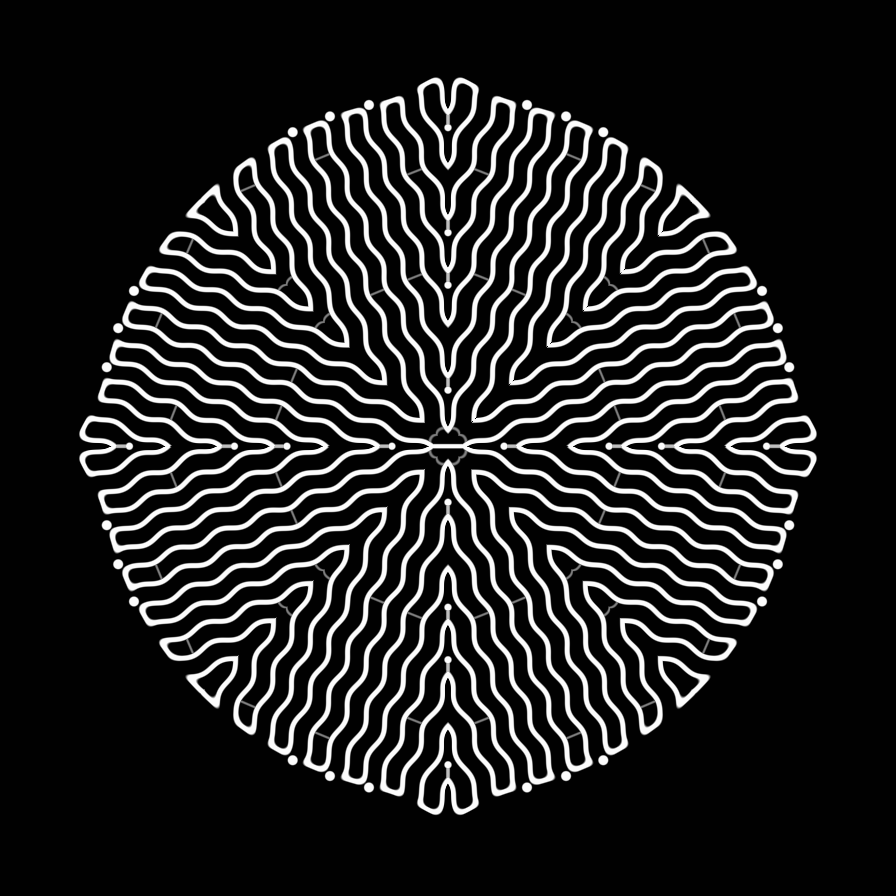
A WebGL 2 fragment shader for this pattern:

```glsl
#version 300 es
precision highp float;

uniform vec2 u_resolution;
out vec4 fragColor;

#define CENTER vec2(0.5, 0.502)
#define DISC_RADIUS 0.388
#define PITCH 0.0224
#define PHASE_SHIFT -0.0078
#define WAVE_LENGTH 0.0542
#define WAVE_AMP 0.0034
#define WAVE_START 0.042
#define ROUNDING 0.0065
#define LINE_HALF 0.0028
#define WANDER 0.0022
#define STRUT_ODDS 0.2

const float TAU = 6.2831853;

float hash(vec2 p) {
    return fract(sin(dot(p, vec2(127.1, 311.7))) * 43758.5453);
}

float noise(vec2 p) {
    vec2 i = floor(p), f = fract(p);
    f = f * f * (3.0 - 2.0 * f);
    float low = mix(hash(i), hash(i + vec2(1.0, 0.0)), f.x);
    float high = mix(hash(i + vec2(0.0, 1.0)), hash(i + vec2(1.0)), f.x);
    return mix(low, high, f.y);
}

// Folds the plane into one eighth: x is off the axis, y runs along it.
vec2 foldEighth(vec2 p) {
    p = abs(p);
    return vec2(min(p.x, p.y), max(p.x, p.y));
}

// x: stripe phase with a line at each integer; y: distance along the stripes.
vec2 stripeCoords(vec2 p) {
    vec2 q = foldEighth(p);
    float offAxis = length(vec2(q.x, ROUNDING));
    float offDiagonal = length(vec2((q.y - q.x) * 0.70711, ROUNDING));
    float across = 0.5412 * (offAxis - offDiagonal);
    float along = 1.3066 * (offAxis + offDiagonal);
    float wave = -WAVE_AMP * sin(TAU * (along - WAVE_START) / WAVE_LENGTH);
    float drift = WANDER * (noise(vec2(across, along) * 26.0) - 0.5)
                * smoothstep(0.05, 0.2, along);
    return vec2((across - wave - drift - PHASE_SHIFT) / PITCH, along);
}

float smoothMax(float a, float b, float k) {
    float h = max(k - abs(a - b), 0.0) / k;
    return max(a, b) + 0.25 * k * h * h;
}

float segment(vec2 p, vec2 a, vec2 b) {
    vec2 d = b - a;
    return length(p - a - d * clamp(dot(p - a, d) / dot(d, d), 0.0, 1.0));
}

float ink(float dist, float aa) {
    return 1.0 - smoothstep(-aa, aa, dist);
}

void main() {
    float size = min(u_resolution.x, u_resolution.y);
    vec2 p = (gl_FragCoord.xy - 0.5 * u_resolution) / size + 0.5 - CENTER;
    vec2 q = foldEighth(p);
    float aa = 0.9 / size;
    float radius = length(p);
    float rim = DISC_RADIUS + 0.024 * exp(-pow(q.x / 0.042, 2.0));

    // Stripes, scaled to true distance by the slope of their phase
    vec2 stripe = stripeCoords(p);
    const float STEP = 0.0005;
    vec2 slope = vec2(stripeCoords(p + vec2(STEP, 0.0)).x,
                      stripeCoords(p + vec2(0.0, STEP)).x) - stripe.x;
    float scale = STEP / max(length(slope), 0.005);

    // Every second gap is closed by the rim, the others stay open
    float band = (abs(mod(stripe.x + 0.5, 2.0) - 1.0) - 0.5) * scale;
    float maze = abs(smoothMax(band, radius - rim, 0.008)) - LINE_HALF;
    float light = ink(maze, aa);

    // Thin grey struts across some gaps
    float cell = stripe.y / WAVE_LENGTH;
    float chance = hash(vec2(floor(cell), floor(stripe.x)));
    float strut = abs(fract(cell) - 0.5) * WAVE_LENGTH - 0.0012;
    float hasStrut = step(chance, STRUT_ODDS) * step(radius, rim - 0.015);
    light = max(light, 0.5 * hasStrut * ink(strut, aa));

    // Stems with round ends at the forks on the axes
    for (int k = 0; k < 4; k++) {
        float fork = 0.022 + 0.0586 * floor(1.5 * float(k) + 1.5);
        vec2 tip = vec2(0.0, fork - 0.018);
        light = max(light, 0.75 * ink(segment(q, tip, vec2(0.0, fork)) - 0.002, aa));
        light = max(light, ink(length(q - tip) - 0.004, aa));
    }

    // Beads in the open gaps at the rim
    for (int k = 0; k < 3; k++) {
        float across = PITCH * (2.0 * float(k) - 2.5) + PHASE_SHIFT;
        float angle = TAU / 16.0 + asin(across / DISC_RADIUS);
        vec2 bead = (DISC_RADIUS + 0.003) * vec2(sin(angle), cos(angle));
        light = max(light, ink(length(q - bead) - 0.0055, aa));
    }

    // Short bar in the middle
    float bar = segment(p, vec2(-0.018, 0.0), vec2(0.018, 0.0)) - 0.0024;
    light = max(light, ink(bar, aa));

    fragColor = vec4(vec3(mix(0.005, 0.99, light)), 1.0);
}
```
